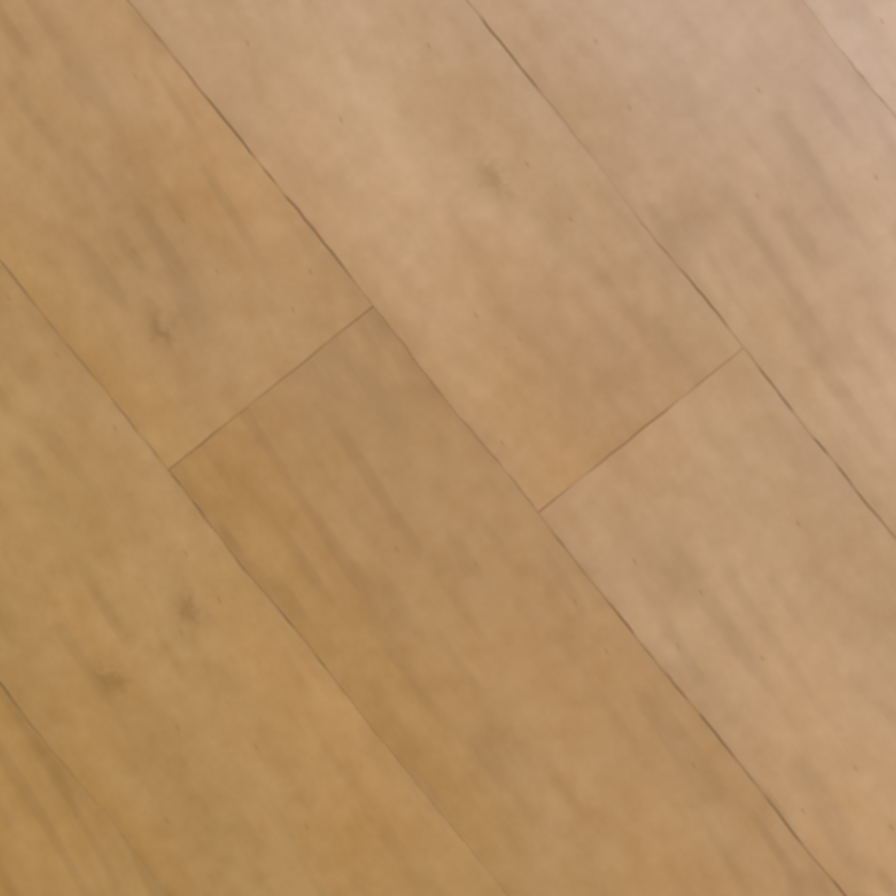
Reproduce this texture procedurally as a WebGL 1 fragment shader.

```glsl
precision highp float;

// Diagonal wooden floor boards with staggered end joints and faint, broken seams.
// The canvas is rotated into board space (x along, y across); each board gets
// its own stretched-noise grain, streaks and knots over a warm-to-pale light.

uniform vec2 u_resolution;

const vec2 ALONG = vec2(0.625, -0.781);
const vec2 ACROSS = vec2(0.781, 0.625);
const float BOARD_WIDTH = 0.294;
const float BOARD_LENGTH = 1.2;
const float FIRST_SEAM = 0.148;
const float FIRST_JOINT = -0.549;
const float STAGGER = 0.295;
const float GRAIN_SLANT = 0.09;

const vec3 HONEY = vec3(0.675, 0.525, 0.32);
const vec3 TAN = vec3(0.725, 0.575, 0.415);
const vec3 PALE = vec3(0.785, 0.66, 0.56);
const vec3 SEAM_BROWN = vec3(0.47, 0.36, 0.25);
const vec3 KNOT_BROWN = vec3(0.50, 0.38, 0.23);
const vec3 STAIN_BROWN = vec3(0.60, 0.47, 0.32);

float hash(vec2 p) {
  return fract(sin(dot(p, vec2(127.1, 311.7))) * 43758.5);
}

float noise(vec2 p) {
  vec2 i = floor(p);
  vec2 f = fract(p);
  f = f * f * (3.0 - 2.0 * f);
  float low = mix(hash(i), hash(i + vec2(1.0, 0.0)), f.x);
  float high = mix(hash(i + vec2(0.0, 1.0)), hash(i + vec2(1.0, 1.0)), f.x);
  return mix(low, high, f.y);
}

// Layered noise, centred on zero
float fbm(vec2 p) {
  float sum = 0.0;
  float amp = 0.5;
  for (int i = 0; i < 4; i++) {
    sum += amp * (noise(p) - 0.5);
    p = p * 2.1 + 7.3;
    amp *= 0.55;
  }
  return sum;
}

// Soft elongated spots, at most one per cell, kept inside the cell
float spots(vec2 p, vec2 cell, vec2 radius, float chance, float seed) {
  vec2 id = floor(p / cell);
  vec2 jitter = vec2(hash(id + seed), hash(id + seed + 5.7));
  vec2 center = (id + 0.25 + 0.5 * jitter) * cell;
  vec2 d = (p - center) / radius;
  return step(hash(id + seed + 11.3), chance) * exp(-dot(d, d));
}

// Thin line with a softened edge
float line(float dist, float soft) {
  return 1.0 - smoothstep(0.0003, 0.0003 + soft, abs(dist));
}

// Signed distance to the nearest multiple of a period
float nearest(float x, float period) {
  return (fract(x / period + 0.5) - 0.5) * period;
}

void main() {
  float side = min(u_resolution.x, u_resolution.y);
  vec2 uv = gl_FragCoord.xy / side;
  float soft = max(0.003, 1.2 / side);

  // Board space, with nearly straight seams
  vec2 p = vec2(dot(uv, ALONG), dot(uv, ACROSS));
  float across = p.y - FIRST_SEAM + 0.004 * (noise(vec2(p.x * 8.0, 3.0)) - 0.5);
  across += 0.0015 * (noise(uv * 60.0) - 0.5);
  float row = floor(across / BOARD_WIDTH);
  float start = p.x - FIRST_JOINT - row * STAGGER;
  float column = floor(start / BOARD_LENGTH);
  float fromJoint = start - column * BOARD_LENGTH;
  float rowPos = across / BOARD_WIDTH - row;
  vec2 board = vec2(column, row);

  // Grain space: slightly slanted and gently bent, shifted per board
  vec2 q = p + vec2(0.0, GRAIN_SLANT * p.x);
  q += 13.0 * vec2(hash(board + 2.1), hash(board + 8.4));
  q.y += 0.035 * noise(q * vec2(3.0, 3.0));

  // Warm lower left, tan middle, pale upper right
  float pale = smoothstep(0.75, 1.5, p.y + 0.25 * (uv.y - 0.4));
  vec3 color = mix(HONEY, TAN, smoothstep(0.1, 0.8, p.y));
  color = mix(color, PALE, pale);
  color += 0.018 * (hash(board + 4.6) - 0.5);

  // Grain from broad streaks to short fibres, plus a grainy mottle
  float broad = fbm(q * vec2(3.0, 8.0));
  float fibre = fbm(q * vec2(22.0, 60.0) + 21.0);
  float mottle = fbm(uv * 55.0);
  color += vec3(0.9, 0.95, 1.0) * (0.11 * broad + 0.036 * fibre + 0.05 * mottle);
  color += vec3(0.03, 0.0, -0.045) * fbm(q * vec2(3.0, 6.0) + 40.0);

  // Narrow dark streaks gathered in patches
  float patches = smoothstep(0.4, 0.8, noise(q * vec2(3.0, 6.0) + 60.0));
  float streaks = smoothstep(0.5, 0.9, noise(q * vec2(11.0, 55.0) + 9.0));
  color *= 1.0 - 0.05 * patches * streaks;

  // Grey-brown stain trailing from the joints of alternate rows
  float stain = exp(-fromJoint * 3.0) * smoothstep(0.25, 0.75, rowPos);
  stain *= mod(row, 2.0) * (0.7 + 1.8 * (fibre + broad));
  color = mix(color, STAIN_BROWN, clamp(0.5 * stain, 0.0, 0.5));

  // Knots and sparse pores
  vec2 ragged = q + 0.03 * vec2(fibre, mottle);
  float knots = spots(ragged, vec2(0.28, 0.14), vec2(0.022, 0.012), 0.22, 1.0);
  float pores = spots(q, vec2(0.08, 0.06), vec2(0.004, 0.002), 0.2, 31.0);
  color = mix(color, KNOT_BROWN, 0.45 * knots * (1.0 - pale) + 0.2 * pores);

  // Long seams fading in and out, then end joints
  float seamDist = nearest(across, BOARD_WIDTH);
  float seamId = floor(across / BOARD_WIDTH + 0.5);
  float wear = smoothstep(0.3, 0.85, noise(vec2(p.x * 5.0, seamId * 5.0)));
  float breaks = smoothstep(0.1, 0.8, noise(vec2(p.x * 50.0, seamId * 9.0)));
  float seam = line(seamDist, soft) * (0.1 + 0.4 * wear) * (0.3 + 0.7 * breaks);
  float shade = 0.06 * exp(-abs(seamDist) * 80.0) * noise(p * 14.0);
  float jointDist = nearest(start + 0.0015 * (noise(uv * 50.0) - 0.5), BOARD_LENGTH);
  float joint = line(jointDist, soft) * (0.06 + 0.36 * noise(p * 34.0));
  color = mix(color, SEAM_BROWN, max(seam, joint));
  color *= 1.0 - shade;

  gl_FragColor = vec4(clamp(color, 0.0, 1.0), 1.0);
}
```
